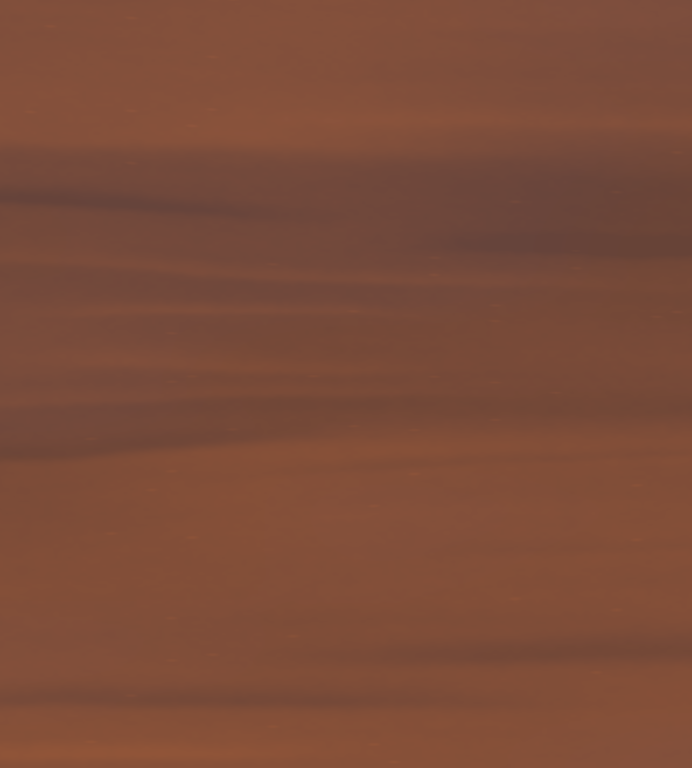
Write a Shadertoy shader that draws this texture.

```glsl
#define DARK_WOOD vec3(0.430, 0.273, 0.217)
#define LIGHT_WOOD vec3(0.527, 0.314, 0.219)
#define ROSE_TINT vec3(-0.008, 0.003, 0.020)
#define STREAKS 18
#define STREAK_DEPTH 0.55
#define FIBRE_DEPTH 0.34
#define CLOUD_DEPTH 0.30
#define GRAIN_DEPTH 0.07
#define FLECK_DEPTH 0.28

float hash(vec2 p) {
    return fract(sin(dot(p, vec2(127.1, 311.7))) * 43758.5453);
}

float noise(vec2 p) {
    vec2 cell = floor(p), f = fract(p);
    f = f * f * (3.0 - 2.0 * f);
    return mix(mix(hash(cell), hash(cell + vec2(1, 0)), f.x),
               mix(hash(cell + vec2(0, 1)), hash(cell + vec2(1, 1)), f.x), f.y);
}

// Soft horizontal bands: pale top, dark heart, pale base
float bandTone(vec2 p) {
    float tone = 0.92;
    tone -= 0.68 * smoothstep(0.38, 0.46, p.y) * (1.0 - smoothstep(0.78, 0.86, p.y));
    tone += 0.22 * smoothstep(0.46, 0.52, p.y) * (1.0 - smoothstep(0.58, 0.64, p.y));
    // Shade on the upper right and on the lower left
    tone -= 0.28 * smoothstep(0.3, 0.9, p.x) * smoothstep(0.62, 0.75, p.y);
    tone -= 0.30 * (1.0 - smoothstep(0.0, 0.35, p.x)) * smoothstep(0.22, 0.34, p.y)
                 * (1.0 - smoothstep(0.38, 0.46, p.y));
    return tone;
}

// Long fibres in three widths
float fibres(vec2 p) {
    float sum = 0.0, gain = 0.5;
    vec2 scale = vec2(1.6, 15.0);
    for (int i = 0; i < 3; i++) {
        sum += gain * (noise(p * scale + float(i) * 17.3) - 0.5);
        scale *= vec2(1.8, 2.3);
        gain *= 0.6;
    }
    return sum;
}

// Tapered dark and pale streaks, crisp on one side and soft on the other
float streaks(vec2 p) {
    float sum = 0.0;
    for (int i = 0; i < STREAKS; i++) {
        float id = float(i);
        float height = (id + 0.2 + 0.6 * hash(vec2(id, 1.0))) / float(STREAKS);
        float center = 0.9 * hash(vec2(id, 2.0));
        float reach = mix(0.35, 0.75, hash(vec2(id, 3.0)));
        float width = mix(0.007, 0.016, hash(vec2(id, 4.0)));
        float wave = 0.018 * (noise(vec2(p.x * 2.5, id * 7.0)) - 0.5)
                   + 0.004 * (noise(vec2(p.x * 11.0, id * 9.0)) - 0.5);
        float d = p.y - height - wave;
        float profile = exp(-pow(d / (d > 0.0 ? width * 1.5 : width * 0.8), 2.0));
        float taper = 1.0 - smoothstep(0.2, 1.0, abs(p.x - center) / reach);
        float sign_ = hash(vec2(id, 5.0)) < 0.62 ? -1.0 : 0.65;
        // Calm wood below the heart and along the top
        float calm = smoothstep(0.14, 0.18, height) * (1.0 - smoothstep(0.36, 0.41, height));
        calm = max(calm, smoothstep(0.84, 0.90, height));
        sum += sign_ * profile * taper * (1.0 - 0.8 * calm);
    }
    return sum;
}

// Sparse short pale pores
float flecks(vec2 p) {
    vec2 q = p * vec2(38.0, 130.0);
    vec2 cell = floor(q);
    vec2 d = (fract(q) - 0.5) / vec2(0.45, 0.40);
    float chosen = step(0.985, hash(cell + 3.7));
    return chosen * (1.0 - smoothstep(0.1, 1.0, length(d)));
}

void mainImage(out vec4 fragColor, in vec2 fragCoord) {
    vec2 uv = fragCoord / iResolution.y;

    // Grain sinks to the right above the middle and rises below it
    vec2 p = uv;
    p.y += uv.x * mix(-0.045, 0.025, smoothstep(0.38, 0.62, uv.y))
         * smoothstep(0.05, 0.35, uv.y);
    p.y += 0.016 * (noise(uv * vec2(2.2, 4.0)) - 0.5);

    float cloud = noise(uv * vec2(2.6, 5.5) + 21.0) - 0.5;
    float tone = bandTone(p) + CLOUD_DEPTH * cloud;
    tone += FIBRE_DEPTH * fibres(p) + STREAK_DEPTH * streaks(p);

    // Faint surface mottling and pores
    tone += GRAIN_DEPTH * (noise(uv * vec2(110.0, 190.0)) - 0.5);
    tone += GRAIN_DEPTH * (noise(uv * vec2(35.0, 70.0) + 9.0) - 0.5);
    tone += FLECK_DEPTH * flecks(p);

    vec3 wood = mix(DARK_WOOD, LIGHT_WOOD, clamp(tone, -0.25, 1.4));
    float rose = smoothstep(0.35, 0.75, noise(uv * vec2(2.0, 6.0) + 40.0));
    rose = max(rose * 0.7, smoothstep(0.75, 1.0, uv.y) * smoothstep(0.2, 0.8, uv.x));
    fragColor = vec4(wood + ROSE_TINT * rose, 1.0);
}
```
